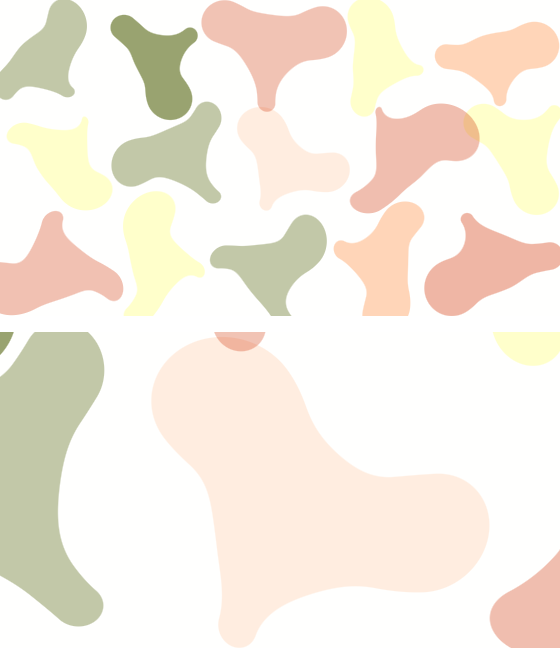
Top: the whole. Bottom: its middle third, enlarged.
Reproduce this pattern procedurally as a Shadertoy shader.

```glsl
// Scattered pastel blobs on white, laid over each other like translucent ink.
// Each blob is a soft union of three swirled limbs; blobs sit on a jittered
// grid, and neighbours lie crosswise so that they mostly keep clear.

const float TAU = 6.2831853;
const int COLUMNS = 5;
const int ROWS = 3;

const vec3 PAPER = vec3(1.0, 1.0, 0.995);
const vec3 ROSE = vec3(0.93, 0.69, 0.62);
const vec3 BUTTER = vec3(1.0, 1.0, 0.80);
const vec3 OLIVE = vec3(0.60, 0.64, 0.44);
const vec3 PEACH = vec3(1.0, 0.835, 0.725);

// Four random values in 0..1 from a 2D seed
vec4 hash4(vec2 seed) {
    vec4 q = fract(seed.xyxy * vec4(0.1031, 0.1030, 0.0973, 0.1099));
    q += dot(q, q.wzxy + 33.33);
    return fract((q.xxyz + q.yzzw) * q.zywx);
}

vec2 direction(float angle) {
    return vec2(cos(angle), sin(angle));
}

vec2 rotate(vec2 p, float angle) {
    vec2 d = direction(angle);
    return vec2(d.x * p.x - d.y * p.y, d.y * p.x + d.x * p.y);
}

float smoothMin(float a, float b, float k) {
    float h = max(k - abs(a - b), 0.0) / k;
    return min(a, b) - 0.25 * k * h * h;
}

// Limb from the origin to a tip, its radius easing from core to tip
float limb(vec2 p, vec2 tip, float coreRadius, float tipRadius) {
    float along = clamp(dot(p, tip) / dot(tip, tip), 0.0, 1.0);
    float radius = mix(coreRadius, tipRadius, smoothstep(0.0, 1.0, along));
    return length(p - tip * along) - radius;
}

// Blob with a fat, a medium and a pointed limb
float blob(vec2 p, float heading, vec4 form, vec4 size) {
    const float core = 0.048;
    const float fillet = 0.07;
    p = rotate(p, (form.x - 0.5) * 6.0 * length(p));

    float spread = mix(2.2, 2.9, form.y);
    float side = form.z < 0.5 ? -1.0 : 1.0;
    float third = spread + 0.5 * (TAU - spread) + (form.w - 0.5) * 0.6;

    vec2 fatTip = direction(heading) * mix(0.12, 0.15, size.x);
    vec2 mediumTip = direction(heading + side * spread) * mix(0.13, 0.17, size.y);
    vec2 pointTip = direction(heading + side * third) * mix(0.12, 0.17, size.z);

    float d = limb(p, fatTip, core, mix(0.065, 0.085, size.y));
    d = smoothMin(d, limb(p, mediumTip, core, mix(0.035, 0.065, size.w)), fillet);
    return smoothMin(d, limb(p, pointTip, core, mix(0.010, 0.030, size.x)), fillet);
}

// Ink colour in rgb and blob scale in w; the rank cuts set the shares
vec4 inkForRank(int rank, float tone) {
    if (rank < 4) return vec4(mix(vec3(1.0), ROSE, mix(0.62, 1.0, tone)), 1.18);
    if (rank < 8) return vec4(BUTTER, 1.04);
    if (rank < 11) return vec4(mix(vec3(1.0), OLIVE, 0.6), 1.04);
    if (rank < 13) return vec4(PEACH, 1.04);
    if (rank < 14) return vec4(mix(vec3(1.0), PEACH, 0.42), 1.0);
    return vec4(OLIVE, 0.88);
}

void mainImage(out vec4 fragColor, in vec2 fragCoord) {
    float pixel = 1.0 / iResolution.y;
    vec2 uv = fragCoord * pixel;
    vec2 cell = vec2(iResolution.x * pixel, 1.0) / vec2(COLUMNS, ROWS);
    vec3 color = PAPER;

    for (int row = 0; row < ROWS; row++) {
        for (int column = 0; column < COLUMNS; column++) {
            vec2 id = vec2(column, row);
            vec4 place = hash4(id + 11.0);
            vec4 form = hash4(id + 37.0);
            vec4 size = hash4(id + 71.0);

            // Jittered centre, with alternate rows shifted sideways
            float parity = mod(id.x + id.y, 2.0);
            float stagger = (mod(id.y, 2.0) - 0.5) * 0.06;
            vec2 center = (id + 0.5) * cell + (place.xy - 0.5) * 0.06;
            center.x += stagger;

            // Crosswise heading, flipped end for end at random
            float heading = 0.4 + parity * 0.25 * TAU + (place.z - 0.5) * 0.9;
            heading += step(0.5, place.w) * 0.5 * TAU;

            // Stride through the ranks to spread the colours evenly
            int rank = (column + COLUMNS * row) * 4 % (COLUMNS * ROWS);
            vec4 ink = inkForRank(rank, form.y);

            float d = blob((uv - center) / ink.w, heading, form, size) * ink.w;
            float cover = clamp(0.5 - d / (1.2 * pixel), 0.0, 1.0);
            color *= mix(vec3(1.0), ink.rgb, cover);
        }
    }
    fragColor = vec4(color, 1.0);
}
```
